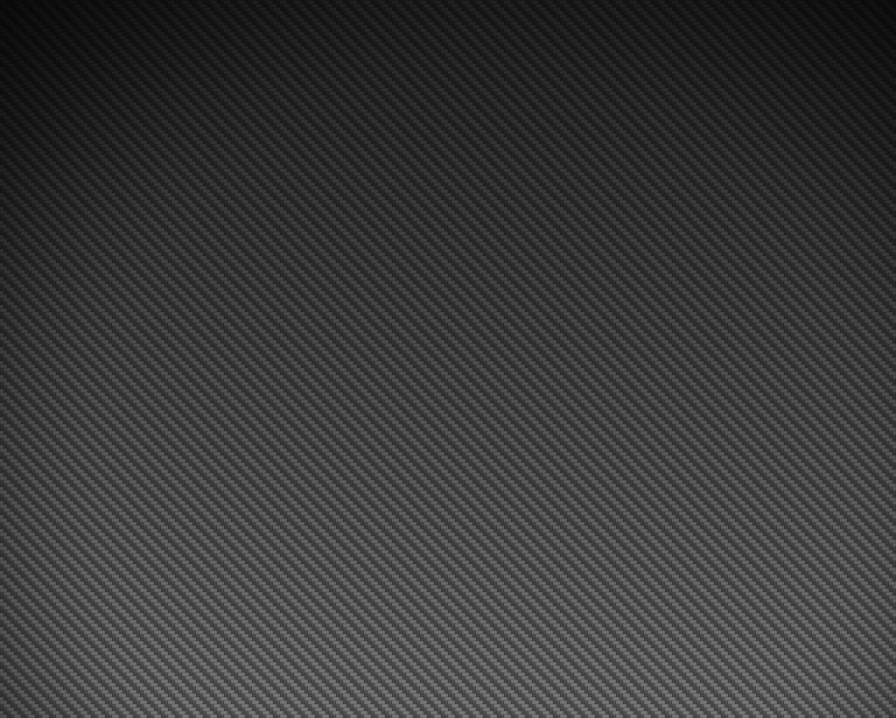
Reproduce this texture procedurally as a Shadertoy shader.

```glsl
// Carbon fibre cloth: a 2/2 twill of pale weft over dark warp, 64 x 51 repeats,
// lit from below with shaded corners. The weave is a formula on thread cells,
// averaged over each pixel so that its fine edges stay smooth.

// Brightness of the cloth at p, measured in threads (four per repeat).
float twill(vec2 p) {
    vec2 cell = floor(p);
    vec2 local = fract(p);
    float phase = mod(cell.x + cell.y, 4.0);
    bool weftOnTop = phase < 2.0;

    // Each float spans two cells; measure along and across its thread.
    float along = weftOnTop ? (phase + local.x) * 0.5
                            : (phase - 2.0 + local.y) * 0.5;
    float across = weftOnTop ? local.y : local.x;

    float bulge = 0.89 + 0.17 * sin(3.14159 * across);
    float tone = weftOnTop ? mix(1.14, 1.28, sin(3.14159 * along))
                           : mix(0.7, 0.88, along);
    return tone * bulge;
}

// Broad light: bright at the bottom, falling off towards the upper corners.
float lighting(vec2 uv) {
    float vertical = mix(0.36, 0.105, uv.y);
    float radius = length((uv - vec2(0.53, 0.35)) * vec2(1.0, 0.75));
    return vertical * (1.0 - 0.7 * smoothstep(0.4, 0.8, radius));
}

void mainImage(out vec4 fragColor, in vec2 fragCoord) {
    vec2 uv = fragCoord / iResolution.xy;
    float threadsPerPixel = 4.0 * 64.0 / iResolution.x;

    // Box filter the weave over the pixel.
    float weave = 0.0;
    for (int j = 0; j < 4; j++) {
        for (int i = 0; i < 4; i++) {
            vec2 offset = (vec2(i, j) + 0.5) / 4.0 - 0.5;
            weave += twill((fragCoord + offset) * threadsPerPixel) / 16.0;
        }
    }

    fragColor = vec4(vec3(lighting(uv) * weave), 1.0);
}
```
